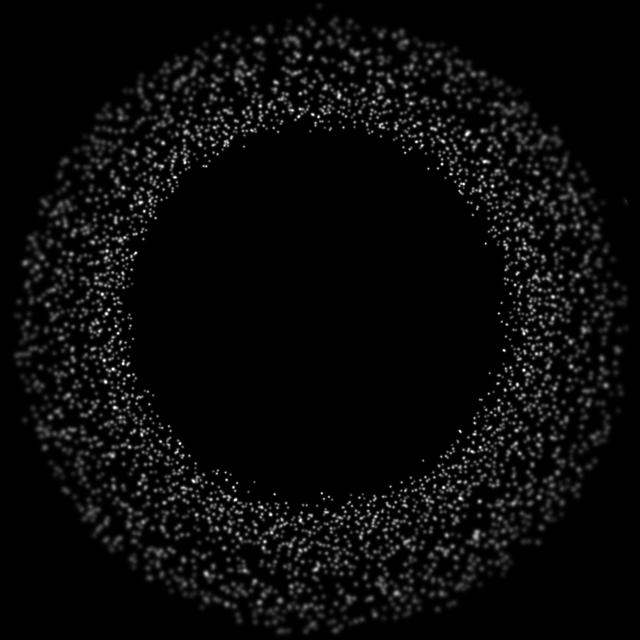
Write a Shadertoy shader that draws this background.

```glsl
// Draws a ring of scattered grey dust on black, crisp inside and blurred outside.

const float INNER_RADIUS = 0.283;
const float OUTER_RADIUS = 0.487;
const vec2 INNER_CENTRE = vec2(0.497, 0.510);
const vec2 OUTER_CENTRE = vec2(0.501, 0.489);
const float CELL_SIZE = 0.016;
const int LAYERS = 4;

float hash(vec2 p, float seed) {
    vec3 q = fract(vec3(p.xyx) * vec3(0.1031, 0.1030, 0.0973) + seed * 0.137);
    q += dot(q, q.yzx + 33.33);
    return fract((q.x + q.y) * q.z);
}

mat2 rotation(float angle) {
    float c = cos(angle), s = sin(angle);
    return mat2(c, s, -s, c);
}

// 0 at the inner rim, 1 at the outer rim; the centre drifts with depth
float ringDepth(vec2 p) {
    float span = OUTER_RADIUS - INNER_RADIUS;
    float guess = clamp((length(p - 0.5) - INNER_RADIUS) / span, 0.0, 1.0);
    vec2 centre = mix(INNER_CENTRE, OUTER_CENTRE, guess);
    return (length(p - centre) - INNER_RADIUS) / span;
}

// Chance that a cell holds a speck
float dustDensity(float depth) {
    float rims = smoothstep(-0.02, 0.17, depth)
               * (1.0 - smoothstep(0.90, 1.0, depth));
    return rims * mix(0.95, 0.40, smoothstep(0.18, 0.55, depth));
}

// Soft round speck, wider and dimmer with depth
float speck(float dist, float depth, float gain) {
    float t = clamp(depth, 0.0, 1.0);
    float size = mix(0.0017, 0.0050, t);
    float peak = mix(0.85, 0.17, sqrt(t));
    return gain * peak * exp(-dist * dist / (size * size));
}

// One jittered cellular grid of specks
float dustLayer(vec2 p, float seed) {
    mat2 turn = rotation(seed * 0.7 + 0.3);
    vec2 offset = vec2(37.3, 61.7) * (seed + 1.0);
    vec2 grid = turn * p / CELL_SIZE + offset;
    vec2 base = floor(grid);
    float light = 0.0;
    for (int y = -1; y <= 1; y++) {
        for (int x = -1; x <= 1; x++) {
            vec2 cell = base + vec2(x, y);
            vec2 jitter = vec2(hash(cell, seed + 1.0), hash(cell, seed + 7.0));
            vec2 site = cell + jitter;
            vec2 sitePos = (site - offset) * CELL_SIZE * turn;
            float depth = ringDepth(sitePos);
            float present = step(hash(cell, seed + 13.0), dustDensity(depth));
            float gain = mix(0.5, 1.25, hash(cell, seed + 19.0));
            light += present * speck(length(p - sitePos), depth, gain);
        }
    }
    return light;
}

void mainImage(out vec4 fragColor, in vec2 fragCoord) {
    float side = min(iResolution.x, iResolution.y);
    vec2 p = (fragCoord - 0.5 * iResolution.xy) / side + 0.5;

    // Add up the layers only where the ring can reach
    float light = 0.0;
    float depth = ringDepth(p);
    if (depth > -0.15 && depth < 1.15) {
        for (int i = 0; i < LAYERS; i++) {
            light += dustLayer(p, float(i));
        }
    }
    fragColor = vec4(vec3(min(light, 1.0)), 1.0);
}
```
